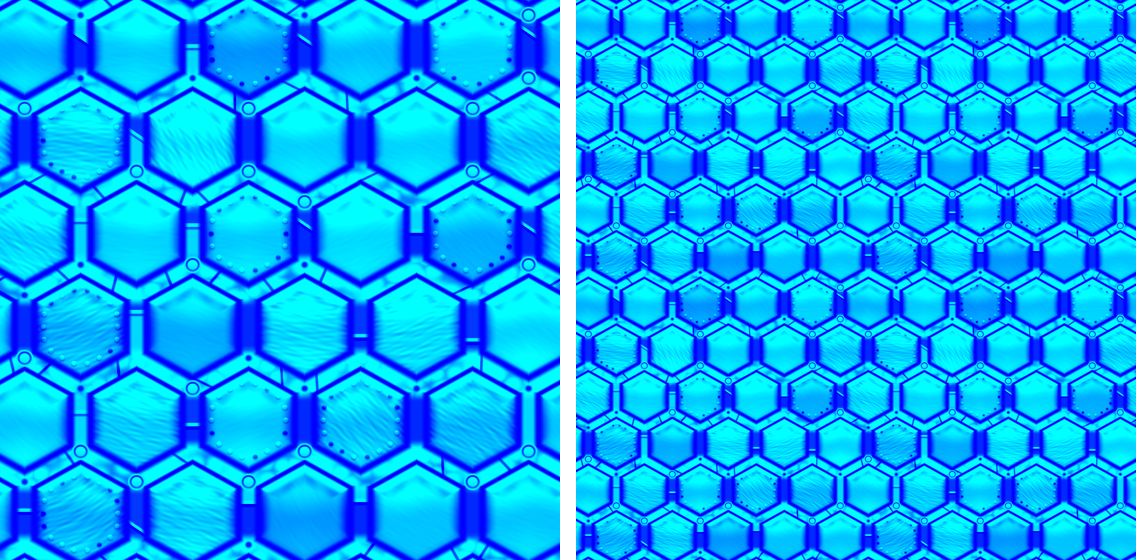
Left, the tile; right, the same tile 2 across and 2 down.
Write a Shadertoy shader that draws this texture map.

```glsl
// Embossed hexagonal plates in cyan and blue, 5 across and 6 staggered rows, over worn grout.
// Hex distances shape the bevels; the same lattice shifted by half a cell places joints and
// bolts. Layered sines brush the plates, wrapping cellular noise wears the grout.

const vec2 REPEATS = vec2(5.0, 6.0);
const float ROW_STEP = 0.8660254;   // row height in plate spacings
const float EVEN_SHIFT = 0.72;      // x of plate centres by row
const float ODD_SHIFT = 0.22;
const float APOTHEM = 0.412;        // plate centre to side
const float OUTLINE = 0.055;
const float TOP_OUTLINE = 0.032;    // thinner on lit sides
const float RIVET_RADIUS = 0.021;
const float RIVET_PITCH = 0.3490659;
const float BOLT_RADIUS = 0.052;
const float JUNCTION_Y = 0.292;
const vec2 WEAR_GRID = vec2(35.0, 42.0);
const float TAU = 6.2831853;

float hash(vec2 id, float seed) {
    return fract(sin(dot(id, vec2(12.99, 78.23)) + seed * 37.72) * 43758.5);
}

float disc(float dist, float radius) {
    return 1.0 - smoothstep(radius - 0.008, radius + 0.008, dist);
}

float fall(float from, float to, float x) { return 1.0 - smoothstep(from, to, x); }

// Nearest lattice point: local position, then wrapped column and row
vec4 hexCell(vec2 p) {
    vec4 best = vec4(9.0);
    for (int k = 0; k < 2; k++) {
        float parity = float(k), shift = k == 0 ? EVEN_SHIFT : ODD_SHIFT;
        float row = 2.0 * floor((p.y / ROW_STEP - 0.5 - parity) * 0.5 + 0.5) + parity;
        float col = floor(p.x - shift + 0.5);
        vec2 local = p - vec2(col + shift, (row + 0.5) * ROW_STEP);
        if (dot(local, local) < dot(best.xy, best.xy))
            best = vec4(local, mod(vec2(col, row), REPEATS));
    }
    return best;
}

// Distance to the nearest scattered point, wrapping
float cellular(vec2 uv) {
    vec2 p = uv * WEAR_GRID;
    float nearest = 2.0;
    for (int i = 0; i < 9; i++) {
        vec2 cell = floor(p) + vec2(i % 3 - 1, i / 3 - 1), id = mod(cell, WEAR_GRID);
        nearest = min(nearest, length(p - cell - vec2(hash(id, 1.0), hash(id, 2.0))));
    }
    return nearest;
}

// Fine streaks, angled per plate
float brushed(vec2 p, vec2 id) {
    float angle = mix(-1.0, 0.5, hash(id, 3.0)), sum = 0.0;
    vec2 r = mat2(cos(angle), -sin(angle), sin(angle), cos(angle)) * p;
    for (int i = 0; i < 4; i++) {
        float f = 57.0 + 31.0 * float(i), phase = TAU * hash(id, 4.0 + float(i));
        sum += sin(f * r.y + phase + 2.0 * sin(9.0 * r.x + phase)) * sin(f * 0.13 * r.x + phase * 3.0);
    }
    return sum * 0.25;
}

bool hasRivets(vec2 id) {
    if (mod(id.y, 2.0) < 0.5) return id.x < 0.5;
    return id.x == 2.0 || id.x == (id.y < 1.5 ? 3.0 : 4.0);
}

float addRivets(float tone, vec2 p, vec2 id) {
    float index = floor(atan(p.y, p.x) / RIVET_PITCH + 0.5), angle = index * RIVET_PITCH;
    float fold = mod(angle + TAU / 12.0, TAU / 6.0) - TAU / 12.0;
    vec2 d = p - mix(0.345, 0.325 / cos(fold), 0.6) * vec2(cos(angle), sin(angle));
    float relief = hash(id + mod(index, 18.0), 9.0) < 0.7 ? 0.4 : -0.4;
    tone -= 0.22 * disc(length(d + vec2(0.0, 0.012)), RIVET_RADIUS * 1.2);
    return mix(tone, tone + relief + d.y * 8.0, disc(length(d), RIVET_RADIUS));
}

float plate(vec2 p, vec2 id, float edge, float upper, float side) {
    float tone = mix(0.50, 0.90, sqrt(hash(id, 10.0)));
    tone += 0.30 * smoothstep(-0.05, 0.26, p.y + 0.03 * sin(p.x * 9.0 + id.x));
    tone += 0.24 * hash(id, 11.0) * smoothstep(0.0, 0.36, -p.y - 0.3 * abs(p.x));
    tone += (hash(id, 12.0) < 0.45 ? 0.22 : 0.03) * brushed(p, id);
    tone -= 0.42 * side * fall(0.02, 0.14, edge) + 0.12 * (1.0 - upper) * fall(0.03, 0.10, edge);
    float dip = smoothstep(0.07, 0.12, edge) * fall(0.12, 0.20, edge);
    tone -= upper * dip * (0.22 + 0.08 * sin(p.x * 31.0 + id.y * 2.0));
    if (hasRivets(id)) tone = addRivets(tone, p, id);
    return mix(min(tone, 1.0), 1.0, upper * smoothstep(0.0, 0.02, edge) * fall(0.065, 0.105, edge));
}

float grout(vec2 p, vec2 uv, vec2 q, vec2 gap) {
    float patches = 0.5 + 0.5 * sin(TAU * (7.0 * uv.x + 3.0 * uv.y) + 2.0 * sin(TAU * 8.0 * uv.y));
    float tone = 1.04 - 0.55 * patches * smoothstep(0.25, 0.85, cellular(uv));
    // Cracks across diagonal gaps
    for (int i = 0; i < 2; i++) {
        vec2 across = vec2(0.5 - float(i), ROW_STEP);
        vec4 joint = hexCell(p - across * 0.5);
        float n = dot(joint.xy, across), t = dot(joint.xy, vec2(across.y, -across.x));
        t += n * (hash(joint.zw, 13.0) - 0.5) * 1.4 - (hash(joint.zw, 14.0 + float(i)) - 0.5) * 0.4;
        float crack = fall(0.004, 0.022, abs(t)) * fall(0.08, 0.11, abs(n));
        tone -= 0.75 * crack * step(0.35, hash(joint.zw, 16.0 + float(i)));
    }
    // Upright channel split by a raised bar
    float bar = q.y - (hash(gap, 18.0) - 0.5) * 0.3 + q.x * 0.7 * step(hash(gap, 19.0), 0.25);
    float below = hash(gap, 20.0) < 0.72 ? 0.16 : 0.85, above = hash(gap, 21.0) < 0.55 ? 0.22 : 0.85;
    float hasBar = step(hash(gap, 22.0), 0.7);
    float channel = mix(below, above, hasBar * smoothstep(-0.01, 0.01, bar));
    channel -= hasBar * 0.5 * fall(0.005, 0.02, abs(bar + 0.03));
    channel = mix(channel, 0.95, hasBar * disc(abs(bar), 0.016));
    tone = mix(tone, channel, fall(0.17, 0.27, abs(q.y)) * fall(0.08, 0.11, abs(q.x)));
    return clamp(tone, 0.0, 1.0);
}

// Bolt or hole where gaps meet
float addFixture(float tone, vec2 q, vec2 gap) {
    float end = q.y > 0.0 ? 1.0 : -1.0, kind = hash(gap, 25.0 + end);
    vec2 d = q - vec2(0.0, end * JUNCTION_Y);
    float r = length(d);
    if (kind > 0.22) return tone * (1.0 - 0.9 * step(kind, 0.45) * fall(0.012, 0.042, r));
    tone = mix(tone, 0.95, disc(r, BOLT_RADIUS + 0.026));
    tone = mix(tone, 0.25 - 2.5 * d.y, disc(abs(r - BOLT_RADIUS), 0.010));
    return mix(tone, 0.97 + 2.0 * d.y, disc(r, BOLT_RADIUS - 0.008));
}

void mainImage(out vec4 fragColor, in vec2 fragCoord) {
    vec2 uv = fragCoord / iResolution.xy, p = uv * REPEATS * vec2(1.0, ROW_STEP);
    vec4 cell = hexCell(p), gap = hexCell(p - vec2(0.5, 0.0));
    // Distances to side, upper and lower edges
    float a = abs(cell.x), b = 0.5 * a + ROW_STEP * cell.y, c = 0.5 * a - ROW_STEP * cell.y;
    float edge = APOTHEM - max(a, max(b, c));
    float upper = smoothstep(-0.015, 0.015, b - max(a, c));
    float side = smoothstep(-0.06, 0.06, a - max(b, c));
    float tone = mix(grout(p, uv, gap.xy, gap.zw), plate(cell.xy, cell.zw, edge, upper, side),
                     smoothstep(-0.012, 0.012, edge));
    tone *= smoothstep(0.008, mix(OUTLINE, TOP_OUTLINE, upper), abs(edge));
    tone = addFixture(tone, gap.xy, gap.zw);
    fragColor = vec4(0.0, clamp(tone, 0.0, 1.0), 1.0, 1.0);
}
```
